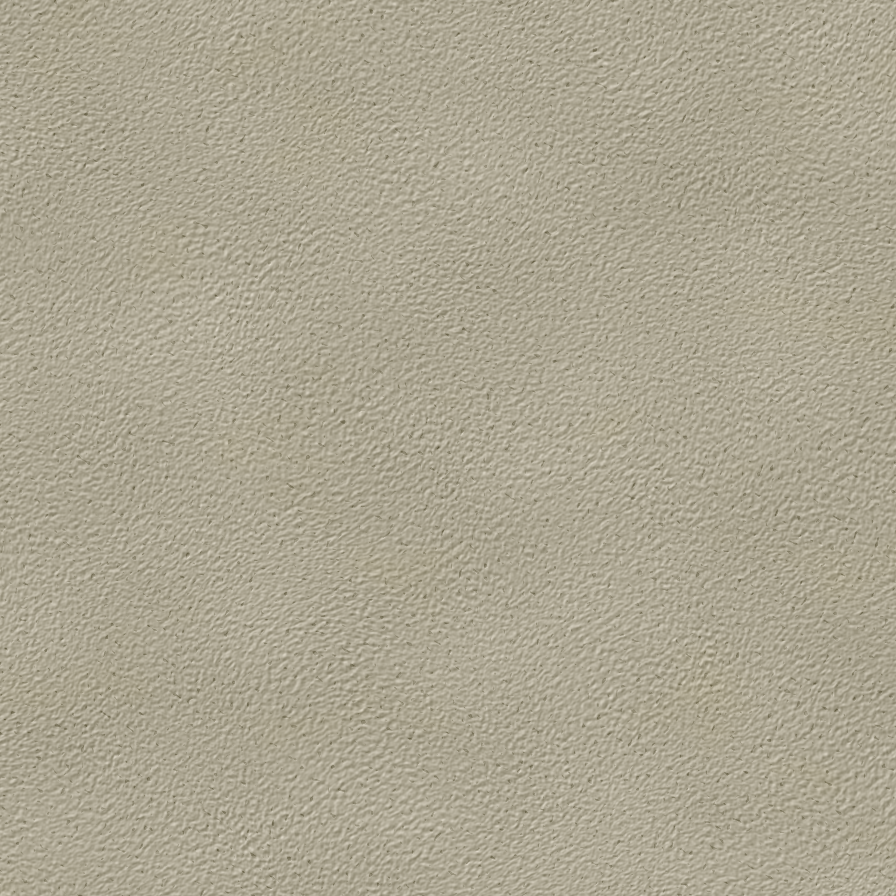
This texture is drawn by a three.js fragment shader. Its source:

```glsl
// Fine-grained beige plaster with crumbly embossed grain, tiny pits and faint stains.
varying vec2 vUv;

const vec3 BASE_COLOR = vec3(0.679, 0.654, 0.577);
const vec3 TONE_TINT = vec3(1.0, 1.0, 1.09);      // shadows turn slightly warmer
const vec3 STAIN_TINT = vec3(0.0, -0.003, -0.016);
const vec2 LIGHT_DIR = vec2(-0.53, 0.85);         // light from the upper left
const vec2 GRAIN_DIR = vec2(0.84, 0.54);          // grain rises to the right
const vec2 GRAIN_FREQ = vec2(150.0, 184.0);       // along and across the grain
const float FINE_WEIGHT = 0.45;
const float RELIEF_STEP = 0.0019;
const float RELIEF_GAIN = 0.2;
const float WARP_SIZE = 0.025;
const float CRUMBLE_FREQ = 75.0;
const float CRUMBLE_SIZE = 0.0018;
const float PIT_FREQ = 165.0;
const float PIT_LEVEL = 0.35;                     // higher is sparser
const float PIT_SOFTNESS = 0.14;
const float PIT_DEPTH = 0.25;
const float PIT_SHADE = 0.12;
const float MOTTLE_GAIN = 0.045;
const float SPECK_FREQ = 290.0;
const float SPECK_GAIN = 0.04;

vec2 hash2(vec2 cell) {
  vec3 q = fract(cell.xyx * vec3(0.1031, 0.1030, 0.0973));
  q += dot(q, q.yzx + 33.33);
  return fract((q.xx + q.yz) * q.zy);
}

vec2 randomDir(vec2 cell) {
  float angle = 6.28318 * hash2(cell).x;
  return vec2(cos(angle), sin(angle));
}

// Gradient noise, about -0.7 to 0.7
float noise(vec2 p) {
  vec2 i = floor(p);
  vec2 f = p - i;
  vec2 u = f * f * f * (f * (f * 6.0 - 15.0) + 10.0);
  vec2 e = vec2(1.0, 0.0);
  float low = mix(dot(randomDir(i), f), dot(randomDir(i + e), f - e), u.x);
  float high = mix(dot(randomDir(i + e.yx), f - e.yx),
                   dot(randomDir(i + e.xx), f - e.xx), u.x);
  return mix(low, high, u.y);
}

float fbm(vec2 p) {
  float sum = 0.0;
  float weight = 0.6;
  for (int i = 0; i < 4; i++) {
    sum += weight * noise(p);
    p = mat2(1.6, 1.2, -1.2, 1.6) * p + 17.3;
    weight *= 0.55;
  }
  return sum;
}

// Slightly diagonal grain in two octaves
float grain(vec2 p) {
  vec2 across = vec2(-GRAIN_DIR.y, GRAIN_DIR.x);
  vec2 q = vec2(dot(p, GRAIN_DIR), dot(p, across)) * GRAIN_FREQ + 211.0;
  return noise(q) + FINE_WEIGHT * noise(mat2(1.35, 0.7, -0.7, 1.35) * q + 31.7);
}

// Ragged pits where noise peaks, 1 inside and 0 outside
float pits(vec2 p) {
  vec2 q = mat2(0.9, 0.44, -0.44, 0.9) * p * PIT_FREQ + 190.0;
  return smoothstep(PIT_LEVEL, PIT_LEVEL + PIT_SOFTNESS, noise(q));
}

float height(vec2 p) {
  return grain(p) - PIT_DEPTH * pits(p);
}

void main() {
  // Bend the grain slowly, then break it up on a small scale
  vec2 bend = vec2(noise(vUv * 5.0 + 3.1), noise(vUv * 5.0 + 41.7));
  vec2 crumble = vec2(noise(vUv * CRUMBLE_FREQ + 7.7), noise(vUv * CRUMBLE_FREQ + 97.3));
  vec2 p = vUv + WARP_SIZE * bend + CRUMBLE_SIZE * crumble;

  // Slope towards the light
  vec2 toLight = 0.5 * RELIEF_STEP * LIGHT_DIR;
  float relief = height(p - toLight) - height(p + toLight);
  float strength = 1.0 + 0.3 * noise(vUv * 9.0 + 71.0);

  // Broad clouds, wider than tall
  float mottle = fbm(vUv * vec2(3.2, 5.0) + 12.4);
  float stain = smoothstep(0.1, 0.45, fbm(vUv * vec2(4.0, 7.0) + 83.0));

  float tone = RELIEF_GAIN * strength * relief;
  tone -= PIT_SHADE * pits(p);
  tone += MOTTLE_GAIN * mottle;
  tone += SPECK_GAIN * noise(vUv * SPECK_FREQ + 9.0);

  vec3 color = BASE_COLOR + tone * TONE_TINT + stain * STAIN_TINT;
  gl_FragColor = vec4(clamp(color, 0.0, 1.0), 1.0);
}
```
